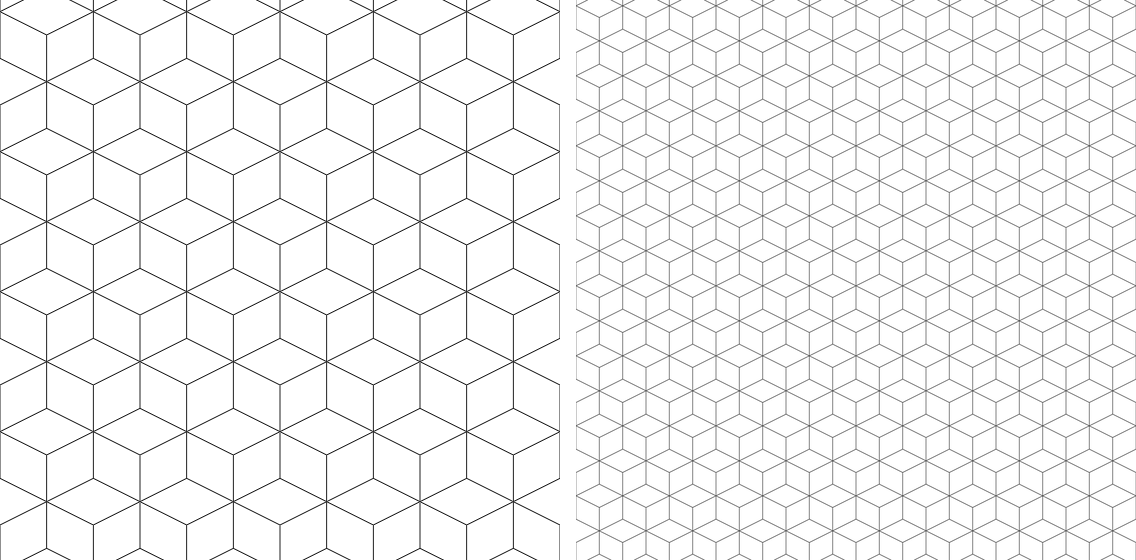
Left, the tile; right, the same tile 2 across and 2 down.
This pattern is drawn by a WebGL 2 fragment shader. Its source:

```glsl
#version 300 es
precision highp float;
// Tumbling-block lattice: thin black outlines of stacked cubes on white.
// Six-armed stars sit on a staggered grid; their arms meet to form the cubes.
// Whole repeats in both directions make the canvas tile seamlessly.

#define REPEATS vec2(6.0, 4.0)       // cells across and down
#define PHASE vec2(0.0, -1.0 / 12.0) // star position in its cell
#define LINE_WIDTH 0.00157           // in canvas widths
#define RISE 0.3333333               // vertical arm, in cell heights
#define SLANT vec2(0.5, 0.1666667)   // slanted arm, in cells
#define INK vec3(0.0)
#define PAPER vec3(1.0)

uniform vec2 u_resolution;
out vec4 fragColor;

// Distance from p to the segment between the origin and tip
float armDistance(vec2 p, vec2 tip) {
    return length(p - tip * clamp(dot(p, tip) / dot(tip, tip), 0.0, 1.0));
}

// Distance to the nearest star of one sublattice, folded into a quadrant
float starDistance(vec2 cell) {
    vec2 p = abs(fract(cell + 0.5) - 0.5) / REPEATS;
    float upright = armDistance(p, vec2(0.0, RISE) / REPEATS);
    float slanted = armDistance(p, SLANT / REPEATS);
    return min(upright, slanted);
}

// Share of a pixel-wide window covered by a line at distance d
float lineCoverage(float d, float pixel) {
    float halfWidth = 0.5 * LINE_WIDTH;
    float near = max(-halfWidth, d - 0.5 * pixel);
    float far = min(halfWidth, d + 0.5 * pixel);
    return clamp((far - near) / pixel, 0.0, 1.0);
}

void main() {
    vec2 uv = gl_FragCoord.xy / u_resolution;
    float pixel = 1.0 / min(u_resolution.x, u_resolution.y);

    // Two sublattices, offset by half a cell
    vec2 cell = uv * REPEATS - PHASE;
    float d = min(starDistance(cell), starDistance(cell + 0.5));

    fragColor = vec4(mix(PAPER, INK, lineCoverage(d, pixel)), 1.0);
}
```
